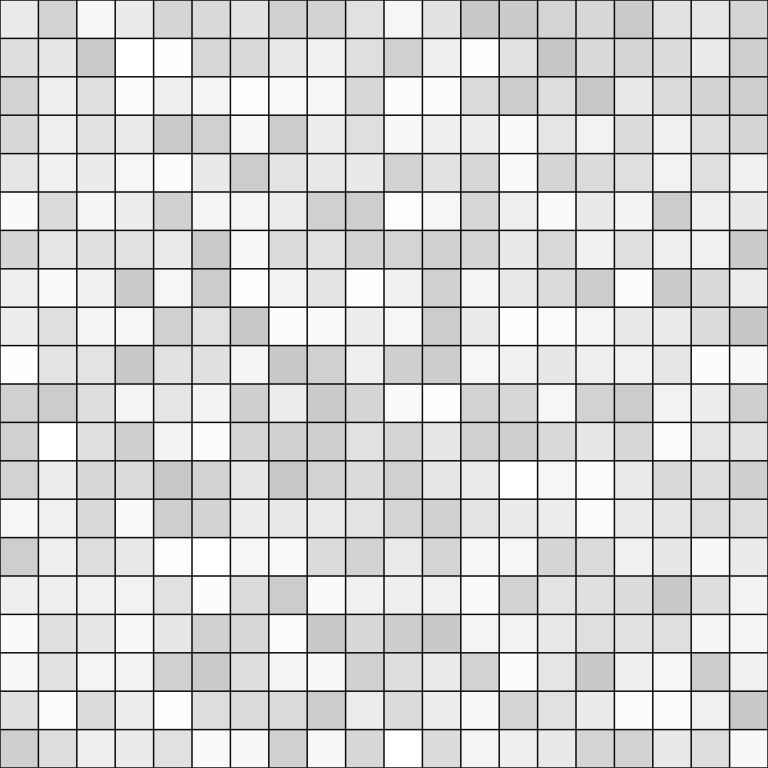
Write a WebGL 2 fragment shader that draws this pattern.

```glsl
#version 300 es
precision highp float;
// A square grid of pale grey tiles divided by thin, near-black lines.
// Each tile takes one flat grey from a hash of its wrapped cell index;
// the lines are centred on the cell borders, so the canvas edges tile.

uniform vec2 u_resolution;
out vec4 outColor;

const float CELLS = 20.0;                // repeats across and down
const float LINE_WIDTH = 0.039;          // fraction of one cell
const float GREY_DARK = 0.78;            // darkest tile
const float GREY_LIGHT = 1.0;            // lightest tile
const vec3 LINE_COLOR = vec3(0.04);
const vec2 SEED = vec2(3.0, 11.0);       // changes the arrangement of greys

float hash(vec2 p) {
    return fract(sin(dot(p, vec2(127.1, 311.7))) * 43758.545);
}

// Share of a pixel's width covered by the line, per axis
vec2 lineCoverage(vec2 dist, vec2 pixel) {
    float halfWidth = 0.5 * LINE_WIDTH;
    vec2 upper = min(dist + 0.5 * pixel, vec2(halfWidth));
    vec2 lower = max(dist - 0.5 * pixel, vec2(-halfWidth));
    return clamp((upper - lower) / pixel, 0.0, 1.0);
}

void main() {
    vec2 grid = gl_FragCoord.xy / u_resolution * CELLS;
    vec2 pixel = CELLS / u_resolution;   // pixel size in cells

    // Flat tile grey
    vec2 cell = mod(floor(grid), CELLS);
    vec3 color = vec3(mix(GREY_DARK, GREY_LIGHT, hash(cell + SEED)));

    // Grid lines, measured from the nearest cell border
    vec2 borderDist = abs(fract(grid + 0.5) - 0.5);
    vec2 coverage = lineCoverage(borderDist, pixel);
    float line = 1.0 - (1.0 - coverage.x) * (1.0 - coverage.y);

    outColor = vec4(mix(color, LINE_COLOR, line), 1.0);
}
```
